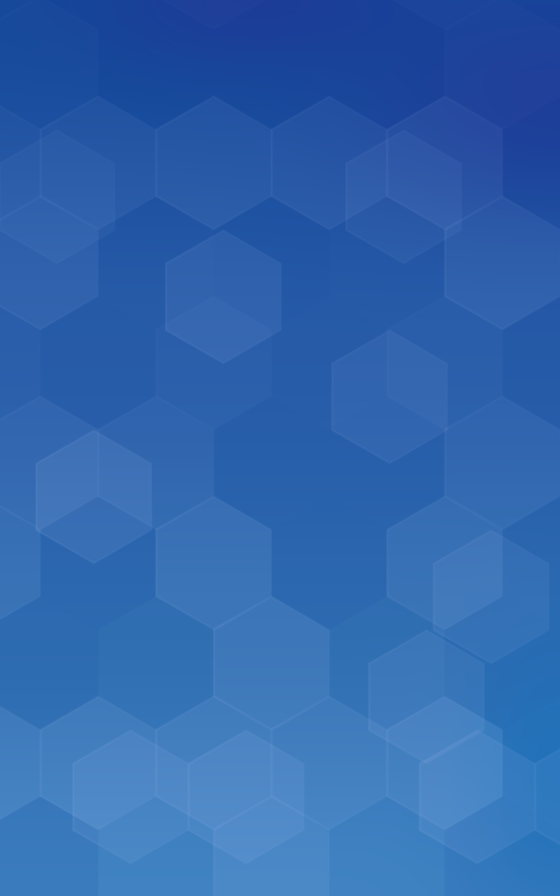
This background is drawn by a WebGL 1 fragment shader. Its source:

```glsl
precision highp float;

uniform vec2 u_resolution;

#define COLUMN 0.2063
#define ROW 0.1786
#define APOTHEM 0.1034
#define GRID_ORIGIN vec2(-0.031, 0.2375)
#define ACCENT_ORIGIN vec2(0.027, 0.177)
#define ACCENT_SHEAR 0.0125
#define LIGHT_AMOUNT 0.125
#define SHADE_AMOUNT 0.16
#define RIM_AMOUNT 0.09
#define JITTER 0.3

const vec3 LIGHT = vec3(0.62, 0.72, 0.92);
const vec3 SHADE = vec3(0.08, 0.30, 0.63);
const vec3 VIOLET = vec3(0.125, 0.22, 0.59);
const vec3 TEAL = vec3(0.12, 0.46, 0.74);

float hash(vec2 cell) {
    vec3 q = fract(vec3(cell.xyx) * vec3(0.1031, 0.1030, 0.0973));
    q += dot(q, q.yzx + 33.33);
    return fract((q.x + q.y) * q.z);
}

// Signed distance to a hexagon standing on its point
float hexagon(vec2 p) {
    p = abs(p);
    return max(p.x, dot(p, vec2(0.5, 0.866))) - APOTHEM;
}

float glow(vec2 p, vec2 center, vec2 size) {
    vec2 d = (p - center) / size;
    return exp(-dot(d, d));
}

// Tone of the full grid: a cosine whose frequency varies by row
float gridTone(float col, float row) {
    if (col > 4.5) return -0.9;
    float phase = row < 1.5 ? 2.0 * row : max(0.0, 0.5 - 0.5 * abs(row - 3.0));
    float wave = cos(1.5708 * (col * min(row, 6.0 - row) + phase));
    float calm = abs(row - 4.0) < 0.5 || row > 6.5 ? 0.35 : 1.0;
    return wave * calm;
}

// Tone of the sparse layer: one cell in five, stepping along each row
float accentTone(float col, float row) {
    if (row < -0.5 || row > 6.5 || col < -0.5) return 0.0;
    if (row < 0.5) return step(0.5, mod(col, 3.0));
    if (row > 5.5) return 0.8 * step(mod(col, 3.0), 0.5);
    float lit = row + 2.0 + 2.0 * mod(max(row - 3.0, 0.0), 3.0);
    return step(mod(col - lit + 20.0, 5.0), 0.5);
}

// Blends one layer of translucent hexagons over the color
vec3 hexLayer(vec3 color, vec2 p, vec2 origin, float shear, bool accent) {
    float px = 1.0 / u_resolution.x;
    float nearRow = floor((p.y - origin.y) / ROW + 0.5);
    float strength = mix(1.0, 0.65, smoothstep(0.5, 1.5, p.y));
    for (int j = -1; j <= 1; j++) {
        float row = nearRow + float(j);
        float startX = origin.x + row * shear + 0.5 * COLUMN * mod(row, 2.0);
        float nearCol = floor((p.x - startX) / COLUMN + 0.5);
        for (int i = -1; i <= 1; i++) {
            float col = nearCol + float(i);
            vec2 local = p - vec2(startX + col * COLUMN, origin.y + row * ROW);
            float d = hexagon(local);
            float random = hash(vec2(col, row) + 17.0);
            float tone = accent ? accentTone(col, row) : gridTone(col, row);
            tone *= 1.0 - JITTER * random;
            float fill = 1.0 - smoothstep(-px, px, d);
            float lit = max(tone, 0.0) * strength;
            float dim = max(-tone, 0.0) * strength;
            color = mix(color, LIGHT, LIGHT_AMOUNT * lit * fill);
            color = mix(color, SHADE, SHADE_AMOUNT * dim * fill);

            // Thin rim, stronger toward the left side
            float rim = 1.0 - smoothstep(0.0, px + 0.002, abs(d + 0.001));
            float side = 0.6 - 0.4 * local.x / APOTHEM;
            color = mix(color, LIGHT, RIM_AMOUNT * lit * rim * side);
        }
    }
    return color;
}

// Vertical blend with violet corners above and teal below
vec3 backdrop(vec2 p, float height) {
    vec3 color = mix(vec3(0.25, 0.51, 0.76), vec3(0.19, 0.435, 0.70), smoothstep(0.0, 0.3, height));
    color = mix(color, vec3(0.155, 0.36, 0.66), smoothstep(0.25, 0.62, height));
    color = mix(color, vec3(0.075, 0.28, 0.60), smoothstep(0.6, 1.0, height));
    color = mix(color, VIOLET, 0.75 * glow(p, vec2(0.45, 1.60), vec2(0.28, 0.12)));
    color = mix(color, VIOLET, 0.75 * glow(p, vec2(1.0, 1.42), vec2(0.35, 0.2)));
    return mix(color, TEAL, 0.8 * glow(p, vec2(1.0, 0.22), vec2(0.16, 0.25)));
}

void main() {
    vec2 p = gl_FragCoord.xy / u_resolution.x;
    vec3 color = backdrop(p, gl_FragCoord.y / u_resolution.y);
    color = hexLayer(color, p, GRID_ORIGIN, 0.0, false);
    color = hexLayer(color, p, ACCENT_ORIGIN, ACCENT_SHEAR, true);
    gl_FragColor = vec4(color, 1.0);
}
```
